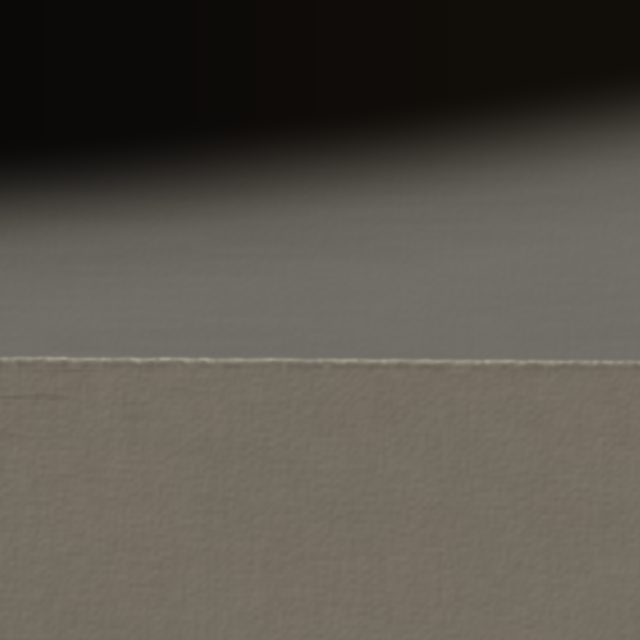
Reproduce this texture procedurally as a WebGL 2 fragment shader.

```glsl
#version 300 es
precision highp float;
// A painted ledge: a soft, slanting shadow over a smooth grey wall,
// a thin bright ridge below it, and a woven, brushed front face.
// Built from smoothstep gradients plus stretched value noise for relief.

#define RIDGE_LEFT 0.4400
#define RIDGE_DROP 0.0060
#define RIDGE_WIDTH 0.0033
#define SHADOW_LEFT 0.688
#define SHADOW_SLOPE 0.080
#define SHADOW_BEND 0.045
#define SHADOW_SPREAD 0.090
#define WEAVE_AMOUNT 0.060
#define GRAIN_AMOUNT 0.046
#define BRUSH_AMOUNT 0.024

uniform vec2 u_resolution;
out vec4 fragColor;

const vec3 SHADOW_COOL = vec3(0.042, 0.037, 0.031);
const vec3 SHADOW_WARM = vec3(0.068, 0.052, 0.036);
const vec3 WALL_HIGH = vec3(0.385, 0.372, 0.343);
const vec3 WALL_LOW = vec3(0.440, 0.431, 0.402);
const vec3 FACE = vec3(0.456, 0.428, 0.384);
const vec3 RIDGE_LIGHT = vec3(0.680, 0.655, 0.595);

float hash(vec2 p) {
  return fract(sin(dot(p, vec2(127.1, 311.7))) * 43758.5453);
}

float noise(vec2 p) {
  vec2 cell = floor(p);
  vec2 f = fract(p);
  f = f * f * (3.0 - 2.0 * f);
  float low = mix(hash(cell), hash(cell + vec2(1.0, 0.0)), f.x);
  float high = mix(hash(cell + vec2(0.0, 1.0)), hash(cell + 1.0), f.x);
  return mix(low, high, f.y);
}

float fbm(vec2 p) {
  float sum = 0.0;
  float weight = 0.5;
  for (int i = 0; i < 4; i++) {
    sum += weight * noise(p);
    p = p * 2.03 + 17.3;
    weight *= 0.5;
  }
  return sum / 0.9375;
}

// Crossing threads, each broken into short uneven lengths
float weave(vec2 p) {
  float across = noise(p * vec2(32.0, 150.0)) - 0.5;
  float upright = noise(p * vec2(160.0, 26.0) + 41.0) - 0.5;
  return across * 0.5 + upright * 0.5;
}

// Fine relief, lit from the upper left
float grain(vec2 p) {
  vec2 q = p * 140.0;
  return noise(q) - noise(q + vec2(0.5, -0.7));
}

vec3 wallColor(vec2 uv) {
  float edge = SHADOW_LEFT + SHADOW_SLOPE * uv.x + SHADOW_BEND * uv.x * uv.x;
  float above = uv.y - edge + 0.006 * (fbm(uv * vec2(3.0, 14.0)) - 0.5);
  float shade = smoothstep(-SHADOW_SPREAD, SHADOW_SPREAD, above);

  vec3 wall = mix(WALL_LOW, WALL_HIGH, smoothstep(-0.20, -0.02, above));
  float strokes = noise(uv * vec2(8.0, 110.0)) - 0.5;
  wall *= 1.0 + BRUSH_AMOUNT * (strokes + 0.7 * grain(uv));
  wall *= 1.0 + 0.35 * WEAVE_AMOUNT * weave(uv);

  vec3 dark = mix(SHADOW_COOL, SHADOW_WARM, smoothstep(0.0, 0.9, uv.x));
  return mix(wall, dark, shade);
}

vec3 faceColor(vec2 uv, float depth) {
  float broad = fbm(uv * vec2(5.0, 11.0) + 8.0) - 0.5;
  float relief = WEAVE_AMOUNT * weave(uv) + GRAIN_AMOUNT * grain(uv);
  vec3 face = FACE * (1.0 + relief + 0.03 * broad);
  face += vec3(0.006, 0.0, -0.004) * (noise(uv * vec2(9.0, 15.0)) - 0.5);

  // Long scratches cluster near the upper left
  float scratch = smoothstep(0.60, 0.9, noise(uv * vec2(14.0, 95.0) + 5.0));
  float cluster = smoothstep(0.38, 0.05, uv.x) * exp(-depth * 9.0);
  return face * (1.0 - 0.11 * scratch * cluster);
}

void main() {
  vec2 uv = gl_FragCoord.xy / u_resolution;
  float pixel = 1.0 / u_resolution.y;

  // Nearly straight line where the wall meets the face
  float wobble = 0.0016 * (noise(vec2(uv.x * 60.0, 2.0)) - 0.5);
  float height = uv.y - (RIDGE_LEFT - RIDGE_DROP * uv.x + wobble);
  float isWall = smoothstep(-pixel, pixel, height);
  vec3 color = mix(faceColor(uv, max(-height, 0.0)), wallColor(uv), isWall);

  // Beaded highlight with a ragged lower side and a faint dark underside
  float beads = noise(vec2(uv.x * 130.0, 9.0));
  float broken = mix(0.45, 1.0, beads);
  float fade = mix(1.0, 0.75, smoothstep(0.75, 1.0, uv.x));
  float lower = RIDGE_WIDTH * mix(0.8, 1.7, noise(vec2(uv.x * 110.0, 33.0)));
  float ridge = exp(-pow(height / (height > 0.0 ? RIDGE_WIDTH : lower), 2.0));
  float under = exp(-pow((height + 0.010) / 0.005, 2.0));
  color *= 1.0 - 0.10 * under * noise(vec2(uv.x * 90.0, 21.0));
  color = mix(color, RIDGE_LIGHT, ridge * broken * fade * 0.85);

  fragColor = vec4(clamp(color, 0.0, 1.0), 1.0);
}
```
